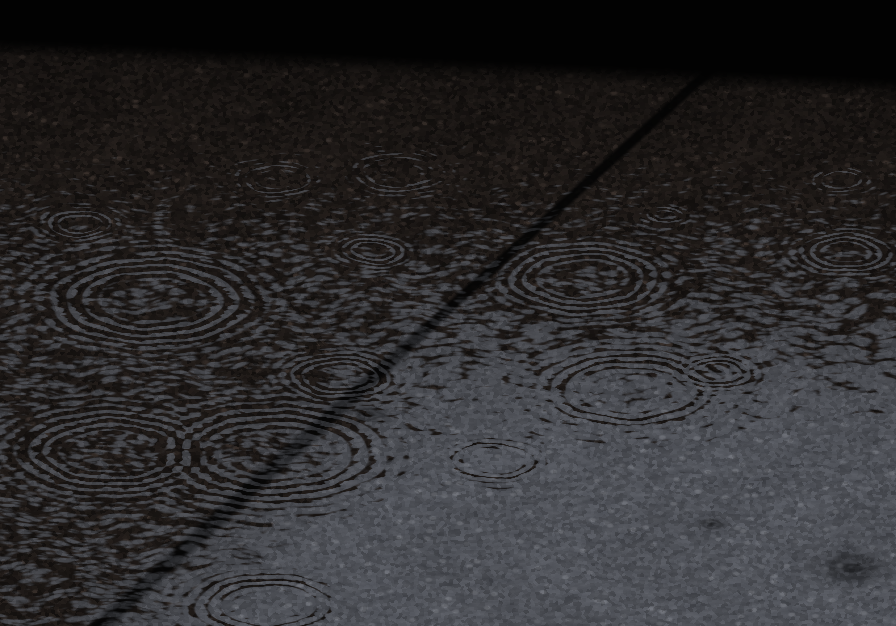
A Shadertoy shader for this texture:

```glsl
// Rain rings on dark wet paving, with a diagonal joint and a pale sky reflection.
#define RING_SQUASH 0.42
#define RING_GAIN 0.80
#define CHOP_GAIN 1.25
#define SKY_SOFTNESS 0.17
#define GRAIN_GAIN 0.50
#define JOINT_WIDTH 0.0085
#define STONE vec3(0.106, 0.089, 0.080)
#define SKY_DIM vec3(0.265, 0.273, 0.295)
#define SKY_BRIGHT vec3(0.304, 0.314, 0.340)
#define SHADOW vec3(0.007)

// Drops: centre and outer radius, in canvas heights.
const vec3 DROPS[16] = vec3[16](
    vec3(0.242, 0.520, 0.170), vec3(0.440, 0.714, 0.065),
    vec3(0.125, 0.643, 0.055), vec3(0.595, 0.599, 0.052),
    vec3(0.542, 0.398, 0.085), vec3(0.177, 0.279, 0.155),
    vec3(0.437, 0.275, 0.190), vec3(1.004, 0.377, 0.145),
    vec3(1.143, 0.405, 0.060), vec3(0.786, 0.264, 0.085),
    vec3(0.428, 0.033, 0.120), vec3(1.348, 0.597, 0.075),
    vec3(1.059, 0.656, 0.030), vec3(1.338, 0.712, 0.045),
    vec3(0.930, 0.555, 0.130), vec3(0.635, 0.725, 0.080));

// Fresh impacts that darken the reflection.
const vec3 IMPACTS[3] = vec3[3](
    vec3(0.589, 0.338, 0.036), vec3(1.134, 0.163, 0.027), vec3(1.357, 0.094, 0.060));

vec2 hash2(vec2 cell) {
    vec3 h = fract(cell.xyx * vec3(0.1031, 0.1030, 0.0973));
    h += dot(h, h.yzx + 33.33);
    return fract((h.xx + h.yz) * h.zy);
}

// Cellular noise: x is the nearest distance, y a random value of that cell.
vec2 cellular(vec2 p) {
    vec2 base = floor(p), nearest = vec2(8.0, 0.0);
    for (int j = -1; j <= 1; j++)
    for (int i = -1; i <= 1; i++) {
        vec2 cell = base + vec2(i, j);
        vec2 seed = hash2(cell + 57.0);
        float d = length(cell + seed - p);
        if (d < nearest.x) nearest = vec2(d, fract(seed.x * 7.3 + seed.y * 3.1));
    }
    return nearest;
}

// Concentric waves around one drop, with a faint wide wake.
float ringWave(vec2 p, vec3 drop, float jitter) {
    vec2 q = (p - drop.xy) / vec2(1.0, RING_SQUASH);
    float dist = length(q), r = dist / drop.z;
    float spacing = 0.010 + 0.090 * drop.z;
    float envelope = exp(-pow((r - 0.76) / 0.27, 2.0))
                   + 0.28 * exp(-pow((r - 1.25) / 0.35, 2.0));
    float facing = 0.45 + 0.55 * abs(q.y) / (dist + 0.001);
    return sin(6.2832 * dist / spacing + jitter) * envelope * facing;
}

// Short horizontal ripples between the rings.
float chopWave(vec2 p) {
    p.y += 0.005 * sin(p.x * 23.0 + p.y * 31.0) + 0.002 * sin(p.x * 61.0 - p.y * 47.0);
    float coarse = cellular(p * vec2(20.0, 86.0)).x;
    float fine = cellular(p * vec2(46.0, 165.0) + 19.0).x;
    return 0.46 - 0.55 * coarse - 0.45 * fine;
}

void mainImage(out vec4 fragColor, in vec2 fragCoord) {
    vec2 p = fragCoord / iResolution.y;
    p.x *= 1.4275 * iResolution.y / iResolution.x;

    // Water surface
    float chop = chopWave(p);
    vec2 wobbled = p + vec2(0.0025, 0.0012) * sin(p.yx * vec2(95.0, 64.0));
    float rings = 0.0;
    for (int i = 0; i < 16; i++) rings += ringWave(wobbled, DROPS[i], 3.0 * chop);
    rings *= 0.72 + 0.9 * abs(chop);

    // Reflected sky: full at lower right, broken at left, fading upward
    float below = 0.445 - p.y;
    float rightward = dot(p - vec2(0.43, 0.22), vec2(0.69, -0.73));
    float open = smoothstep(-0.13, 0.19, min(below, rightward));
    float upward = smoothstep(0.54, 0.86, p.y);
    float calm = smoothstep(0.38, 0.16, p.y) * open;
    float level = mix(-0.10, 0.40, open) - 0.50 * upward;
    float surface = level + CHOP_GAIN * chop * (1.0 - 0.55 * calm)
                  + RING_GAIN * rings * (1.0 - 0.1 * upward);
    float sky = smoothstep(-SKY_SOFTNESS, SKY_SOFTNESS, surface);
    sky *= mix(0.90, 1.0, open) * (1.0 - 0.35 * upward);

    // Stone grain and pale chips
    vec2 grain = cellular(p * vec2(150.0, 190.0));
    vec2 chip = cellular(p * vec2(50.0, 80.0) + 31.0);
    float speck = smoothstep(0.38, 0.14, chip.x) * smoothstep(0.72, 0.95, chip.y);
    float mottled = 1.0 + GRAIN_GAIN * (grain.y - 0.5) + 0.04 * sin(p.x * 19.0 + 4.0 * sin(p.y * 13.0));
    vec3 stone = STONE * mix(1.0, mottled, 1.3) * (1.0 + 0.6 * speck);
    vec3 skyColor = mix(SKY_DIM, SKY_BRIGHT, open) * mix(1.0, mottled, 0.55);
    skyColor += 0.085 * speck * open + 0.07 * chop + 0.025 * rings;

    // Diagonal joint, wider and fainter under the reflection
    float reflected = smoothstep(0.56, 0.30, p.y);
    float jointX = 0.186 + 1.0946 * (p.y - 0.024) + 0.004 * rings * reflected;
    float jointDist = abs(p.x - jointX) * 0.675;
    float width = JOINT_WIDTH * (1.0 + 0.6 * reflected);
    float joint = 1.0 - smoothstep(0.45 * width, 1.35 * width, jointDist);
    stone = mix(stone, SHADOW * 2.0, joint * 0.9);
    skyColor *= 1.0 - joint * mix(0.5, 0.38, reflected);
    vec3 color = mix(stone, skyColor, sky);

    // Impact spots
    for (int i = 0; i < 3; i++) {
        vec2 q = (p - IMPACTS[i].xy) / (IMPACTS[i].z * vec2(1.0, 0.48));
        float r = length(q);
        float spot = exp(-1.8 * r * r) * (0.75 + 0.25 * sin(13.0 * r + 6.0 * chop));
        color *= 1.0 - 0.55 * spot;
    }

    // Black overhang along the top
    float overhang = 0.931 - 0.044 * p.x - p.y;
    color *= 0.80 + 0.20 * smoothstep(0.0, 0.20, overhang);
    color = mix(SHADOW, color, smoothstep(-0.010, 0.028, overhang));
    fragColor = vec4(color, 1.0);
}
```
